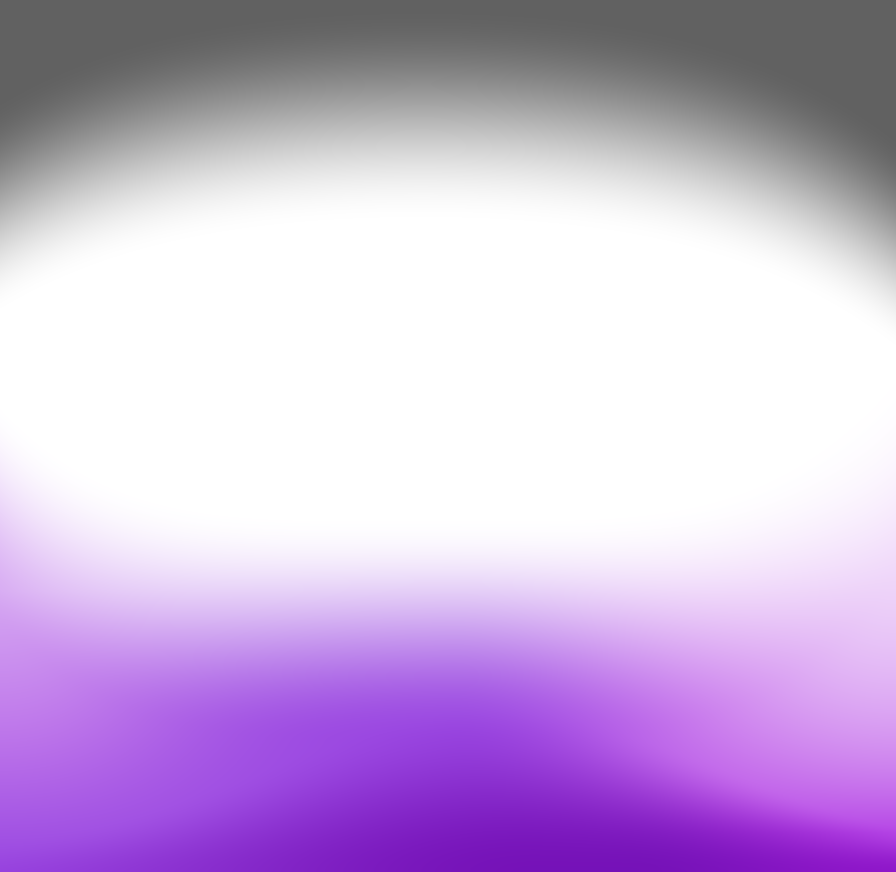
Write a Shadertoy shader that draws this background.

```glsl
// Bell-shaped falloff around a centre
float bell(float x, float centre, float width) {
    float d = (x - centre) / width;
    return exp(-d * d);
}

// Grey shade above an arched rim
vec3 greyVault(vec2 uv) {
    float d2 = (uv.x - 0.47) * (uv.x - 0.47);
    float rim = 0.863 - 0.3 * d2 - 0.8 * d2 * d2;
    float shade = smoothstep(-0.12, 0.13, uv.y - rim);
    return vec3(1.0 - 0.62 * shade);
}

// Strength of the violet rising from the bottom
float violetCover(vec2 uv) {
    float d2 = (uv.x - 0.48) * (uv.x - 0.48);
    float top = 0.41 + 2.5 * d2 * d2;
    float rise = 1.0 - smoothstep(top - 0.26, top, uv.y);

    // Pale washes at both sides
    float leftWash = min(1.65 * uv.y, 0.53) * bell(uv.x, 0.0, 0.25);
    float rightWash = 1.0 - exp(-5.2 * max(uv.y - 0.045, 0.0));
    rightWash *= smoothstep(0.5, 1.0, uv.x);
    return rise * (1.0 - leftWash) * (1.0 - rightWash);
}

// Strength of the dark pool along the lower edge
float poolCover(vec2 uv) {
    float height = 0.02 + 0.17 * bell(uv.x, 0.55, 0.35);
    return (1.0 - smoothstep(0.0, height, uv.y)) * smoothstep(-0.1, 0.6, uv.x);
}

void mainImage(out vec4 fragColor, in vec2 fragCoord) {
    vec2 uv = fragCoord / iResolution.xy;

    // Hues turn pinker toward the sides
    float pink = smoothstep(0.5, 0.85, uv.x) + 0.5 * bell(uv.x, 0.0, 0.2) * smoothstep(0.0, 0.2, uv.y);
    vec3 violet = mix(vec3(0.60, 0.27, 0.88), vec3(0.71, 0.27, 0.90), pink);
    vec3 indigo = mix(vec3(0.46, 0.07, 0.72), vec3(0.56, 0.09, 0.79), smoothstep(0.7, 1.0, uv.x));

    // Layers from back to front
    vec3 color = greyVault(uv);
    color = mix(color, violet, violetCover(uv));
    color = mix(color, indigo, poolCover(uv));
    fragColor = vec4(color, 1.0);
}
```
